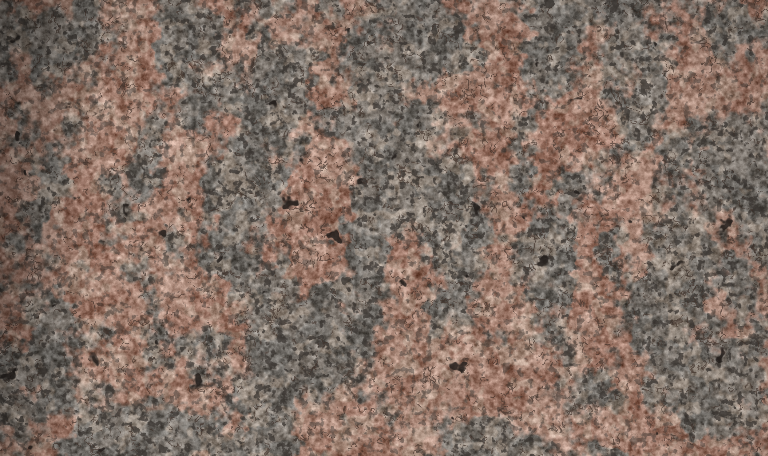
Reproduce this texture procedurally as a Shadertoy shader.

```glsl
float hash(vec2 p) {
    vec3 q = fract(p.xyx * 0.1031);
    q += dot(q, q.yzx + 33.33);
    return fract((q.x + q.y) * q.z);
}

float noise(vec2 p) {
    vec2 i = floor(p), f = fract(p);
    f = f * f * (3.0 - 2.0 * f);
    return mix(mix(hash(i), hash(i + vec2(1, 0)), f.x),
               mix(hash(i + vec2(0, 1)), hash(i + vec2(1, 1)), f.x), f.y);
}

float fbm(vec2 p) {
    float sum = 0.0, weight = 0.56;
    for (int i = 0; i < 3; i++) {
        sum += weight * noise(p);
        p = mat2(1.6, 1.2, -1.2, 1.6) * p + 17.3;
        weight *= 0.5;
    }
    return sum / 0.98;
}

// Sparse ragged black crystals, at most one per grid cell
float blackCrystals(vec2 p, vec2 warp) {
    vec2 g = p * 8.0 + warp * 0.35, cell = floor(g);
    float cover = 0.0;
    for (int y = -1; y <= 1; y++)
    for (int x = -1; x <= 1; x++) {
        vec2 c = cell + vec2(x, y);
        vec2 d = g - c - vec2(hash(c + 31.0), hash(c + 57.0));
        float radius = mix(0.03, 0.09, pow(hash(c + 83.0), 2.0));
        float present = step(0.6, hash(c + 11.0));
        cover = max(cover, present * (1.0 - smoothstep(radius - 0.025, radius + 0.025, length(d))));
    }
    return cover;
}

void mainImage(out vec4 fragColor, in vec2 fragCoord) {
    vec2 p = fragCoord / iResolution.y;
    vec2 warp = vec2(fbm(p * 40.0 + 5.0), fbm(p * 40.0 + 91.0)) - 0.5;
    vec2 q = p + 0.07 * warp;
    float blotch = fbm(p * 48.0 + 140.0);
    float grain = fbm(p * 115.0 + 210.0);

    // Upright pink and grey regions with crumbly borders
    float region = 0.55 * noise(q * vec2(10.0, 6.5) + 20.0)
                 + 0.45 * noise(q * vec2(21.0, 15.0) + 60.0)
                 + 0.3 * (blotch - 0.5);
    float pink = smoothstep(0.42, 0.58, region);
    vec3 feldspar = mix(vec3(0.575, 0.425, 0.365), vec3(0.665, 0.535, 0.475),
                        smoothstep(0.3, 0.65, fbm(q * 18.0 + 300.0)));
    vec3 quartz = mix(vec3(0.42, 0.405, 0.385), vec3(0.51, 0.48, 0.45),
                      smoothstep(0.35, 0.65, fbm(q * 26.0 + 350.0)));
    vec3 color = mix(quartz, feldspar, pink);

    // Cream crystals and mottling
    float cream = smoothstep(0.54, 0.68, fbm(p * 38.0 + 400.0));
    color = mix(color, vec3(0.71, 0.64, 0.575), cream * 0.45);
    color += 0.2 * (blotch - 0.5) + 0.48 * (grain - 0.5);

    // Dark mica flecks, denser in the grey
    float mica = smoothstep(0.58, 0.74, fbm(p * 85.0 + 470.0));
    color = mix(color, vec3(0.22, 0.20, 0.185), mica * mix(0.75, 0.45, pink));

    // Tiny broken cracks between the grains
    float vein = abs(fbm((p + 0.02 * warp) * 60.0 + 530.0) - 0.5);
    float crack = (1.0 - smoothstep(0.005, 0.05, vein))
                * smoothstep(0.58, 0.74, noise(p * 48.0 + 580.0));
    color = mix(color, vec3(0.25, 0.19, 0.16), crack * 0.65);
    color = mix(color, vec3(0.13, 0.11, 0.10), 0.85 * blackCrystals(p, warp));

    // Shade toward the left edge and the upper corners
    vec2 uv = fragCoord / iResolution.xy;
    color *= mix(0.66, 1.0, smoothstep(-0.04, 0.12, uv.x - 0.05 * uv.y));
    color *= 1.0 - 0.08 * smoothstep(0.8, 1.05, uv.x) - 0.06 * smoothstep(0.75, 1.0, uv.y);
    fragColor = vec4(clamp(color, 0.0, 1.0), 1.0);
}
```
